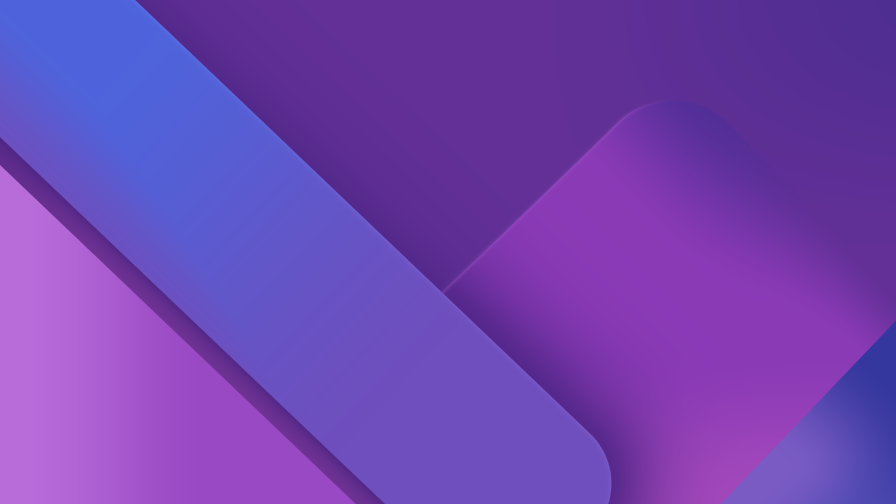
Write a Shadertoy shader that draws this background.

```glsl
// Overlapping diagonal rounded panels in violet, blue and magenta with soft shadows.

// Layout, in units of the canvas height
const vec2 BAND_ALONG = vec2(0.724, -0.690);
const vec2 BAND_ACROSS = vec2(0.690, 0.724);
const float BAND_LOW = 0.527;
const float BAND_HIGH = 0.909;
const float BAND_END = 0.888;
const float BAND_RADIUS = 0.137;
const float PINK_EDGE = 0.487;
const vec2 CARD_CENTER = vec2(1.336, 0.6435);
const vec2 CARD_RIGHT = vec2(0.719, 0.695);
const vec2 CARD_LEFT = vec2(-0.695, 0.719);
const float CARD_RADIUS = 0.157;
const vec2 CORNER_NORMAL = vec2(0.723, -0.691);
const float CORNER_EDGE = 1.034;

// Colours
const vec3 BACK_VIOLET = vec3(0.385, 0.188, 0.592);
const vec3 BACK_INDIGO = vec3(0.305, 0.178, 0.570);
const vec3 CARD_MAGENTA = vec3(0.545, 0.228, 0.715);
const vec3 CARD_ROSE = vec3(0.645, 0.285, 0.740);
const vec3 CARD_DUSK = vec3(0.315, 0.180, 0.590);
const vec3 CORNER_LIGHT = vec3(0.475, 0.355, 0.765);
const vec3 CORNER_BLUE = vec3(0.310, 0.290, 0.700);
const vec3 CORNER_DARK = vec3(0.205, 0.215, 0.620);
const vec3 BAND_BLUE = vec3(0.305, 0.390, 0.860);
const vec3 BAND_VIOLET = vec3(0.435, 0.305, 0.740);
const vec3 GAP_PLUM = vec3(0.455, 0.205, 0.585);
const vec3 PINK_LIGHT = vec3(0.720, 0.425, 0.855);
const vec3 PINK_DEEP = vec3(0.600, 0.285, 0.765);
const vec3 SHADOW = vec3(0.290, 0.140, 0.515);
const vec3 RIM = vec3(0.720, 0.400, 0.850);

// Signed distance to a quadrant whose corner is rounded about the origin
float roundedCorner(vec2 q, float radius) {
    return length(max(q, 0.0)) + min(max(q.x, q.y), 0.0) - radius;
}

// Smooth coverage of the inside of a shape
float cover(float dist, float pixel) {
    return 1.0 - smoothstep(-pixel, pixel, dist);
}

vec3 backColor(vec2 p) {
    float indigo = smoothstep(1.0, 1.9, p.x) * smoothstep(0.45, 1.0, p.y);
    return mix(BACK_VIOLET, BACK_INDIGO, indigo);
}

vec3 cardColor(vec2 p, vec2 q, vec3 back) {
    float fadeWidth = mix(0.27, 0.14, smoothstep(1.3, 1.75, p.x));
    float lit = smoothstep(-0.01, fadeWidth, CARD_RADIUS - q.x);
    vec3 edge = mix(CARD_DUSK, back, smoothstep(1.35, 1.65, p.x));
    vec3 body = mix(CARD_ROSE, CARD_MAGENTA, smoothstep(0.0, 0.3, p.y));
    return mix(edge, body, lit);
}

vec3 cornerColor(vec2 p, float depth) {
    float along = dot(p, vec2(0.691, 0.723));
    vec3 col = mix(CORNER_LIGHT, CORNER_BLUE, smoothstep(0.05, 0.23, depth));
    return mix(col, CORNER_DARK, smoothstep(1.14, 1.40, along));
}

vec3 bandColor(float along, float across) {
    float violet = smoothstep(-0.50, 0.48, along);
    float lowSide = 1.0 - smoothstep(BAND_LOW - 0.02, 0.73, across);
    return mix(BAND_BLUE, BAND_VIOLET, max(violet, 0.9 * lowSide));
}

void mainImage(out vec4 fragColor, in vec2 fragCoord) {
    vec2 p = fragCoord / iResolution.y;
    float pixel = 0.75 / iResolution.y;
    float along = dot(p, BAND_ALONG);
    float across = dot(p, BAND_ACROSS);

    // Distances to the panels
    float bandMiddle = 0.5 * (BAND_LOW + BAND_HIGH);
    float bandHalf = 0.5 * (BAND_HIGH - BAND_LOW);
    vec2 bandQ = vec2(along - BAND_END, abs(across - bandMiddle) - bandHalf) + BAND_RADIUS;
    float bandDist = roundedCorner(bandQ, BAND_RADIUS);
    vec2 cardQ = vec2(dot(p - CARD_CENTER, CARD_RIGHT), dot(p - CARD_CENTER, CARD_LEFT));
    float cardDist = roundedCorner(cardQ, CARD_RADIUS);
    float cornerDepth = dot(p, CORNER_NORMAL) - CORNER_EDGE;
    float outside = max(bandDist, 0.0);

    // Backdrop with the faint shade beside the band
    vec3 back = backColor(p);
    vec3 col = mix(back, SHADOW, 0.65 * exp(-outside / 0.07));

    // Magenta card, shaded by the band, with a thin rim on its left side
    vec3 card = cardColor(p, cardQ, back);
    card = mix(card, SHADOW, 0.85 * exp(-pow(outside / 0.10, 1.4)));
    float rim = exp(-abs(cardDist) / 0.0025) * smoothstep(-0.05, 0.12, cardQ.y);
    rim *= 1.0 - smoothstep(0.0, 0.12, cardQ.x);
    col = mix(col, card, cover(cardDist, pixel));
    col = mix(col, RIM, 0.35 * rim);

    // Blue lower right corner
    col = mix(col, cornerColor(p, cornerDepth), cover(-cornerDepth, pixel));

    // Plum gap under the band
    vec3 gap = mix(GAP_PLUM, SHADOW, 0.85 * exp(-outside / 0.022));
    gap = mix(gap, SHADOW, 0.4 * (1.0 - smoothstep(-0.5, -0.2, along)));
    col = mix(col, gap, cover(across - bandMiddle, pixel));

    // Long band with a slightly brighter upper edge
    vec3 band = bandColor(along, across);
    band += 0.05 * exp(-abs(bandDist) / 0.004) * step(bandMiddle, across);
    col = mix(col, band, cover(bandDist, pixel));

    // Pink lower left panel
    vec3 pink = mix(PINK_LIGHT, PINK_DEEP, smoothstep(0.03, 0.42, p.x));
    col = mix(col, pink, cover(across - PINK_EDGE, pixel));

    fragColor = vec4(col, 1.0);
}
```
